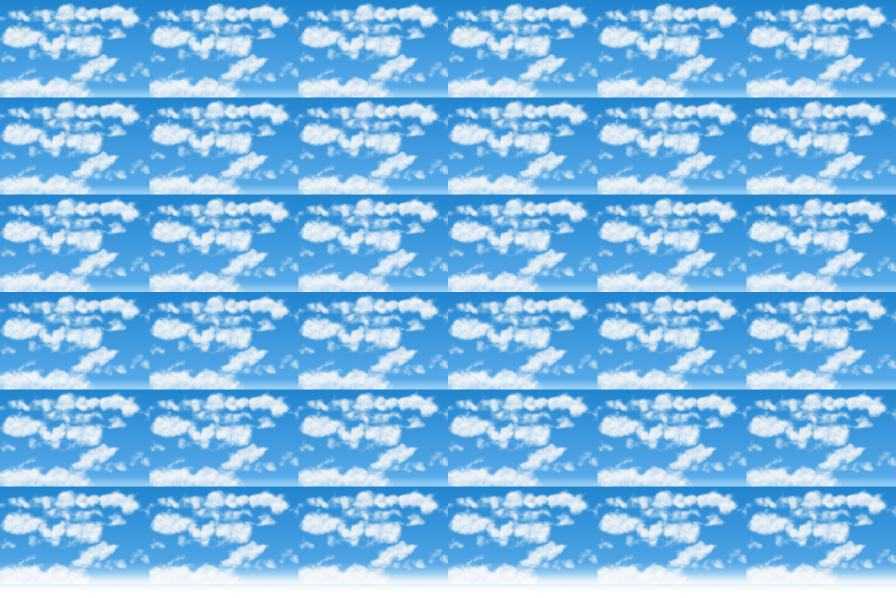
A WebGL 1 fragment shader for this pattern:

```glsl
precision highp float;
// Blue sky tile with billowing white clouds, repeated six by six, fading to white at the foot.

uniform vec2 u_resolution;

const vec2 REPEATS = vec2(6.0, 6.144);
const float TILE_ASPECT = 1.536;
const int PUFFS = 6;

float hash(vec2 p) {
  return fract(sin(dot(p, vec2(127.1, 311.7))) * 43758.5453);
}

float noise(vec2 p) {
  vec2 i = floor(p);
  vec2 f = fract(p);
  f = f * f * (3.0 - 2.0 * f);
  float low = mix(hash(i), hash(i + vec2(1.0, 0.0)), f.x);
  float high = mix(hash(i + vec2(0.0, 1.0)), hash(i + 1.0), f.x);
  return mix(low, high, f.y);
}

float fbm(vec2 p) {
  float sum = 0.0;
  float amplitude = 0.5;
  for (int i = 0; i < 4; i++) {
    sum += amplitude * noise(p);
    p = p * 2.03 + 17.3;
    amplitude *= 0.55;
  }
  return sum;
}

// Row of jittered puffs from a to b; arch lifts its middle, weight sets its thickness.
float bank(vec2 p, vec2 a, vec2 b, float arch, float size, float weight) {
  float field = 0.0;
  for (int i = 0; i < PUFFS; i++) {
    float t = float(i) / float(PUFFS - 1);
    float jitter = hash(vec2(float(i), a.x * 9.0 + a.y * 5.0));
    vec2 center = mix(a, b, t);
    center.y -= arch * 4.0 * t * (1.0 - t) + (jitter - 0.5) * size * 0.5;
    float radius = size * (0.8 + 0.5 * jitter);
    field = max(field, 1.0 - length((p - center) / (radius * vec2(1.5, 1.0))));
  }
  return field * weight;
}

// Cloud thickness in tile space, with y running downward.
float cloudField(vec2 p) {
  // Full banks: upper arch, middle mass, horizon and lower right
  float f = bank(p, vec2(0.70, 0.17), vec2(1.33, 0.19), 0.06, 0.10, 1.25);
  f = max(f, bank(p, vec2(0.16, 0.39), vec2(0.92, 0.47), 0.0, 0.12, 1.25));
  f = max(f, bank(p, vec2(0.10, 0.97), vec2(0.78, 0.98), 0.05, 0.13, 1.35));
  f = max(f, bank(p, vec2(0.84, 0.76), vec2(1.16, 0.60), 0.0, 0.08, 0.95));
  // Thin veils around the banks
  f = max(f, bank(p, vec2(1.28, 0.18), vec2(1.56, 0.24), 0.0, 0.08, 0.75));
  f = max(f, bank(p, vec2(0.02, 0.17), vec2(0.62, 0.18), 0.03, 0.09, 0.66));
  f = max(f, bank(p, vec2(0.55, 0.28), vec2(1.15, 0.30), 0.0, 0.08, 0.70));
  f = max(f, bank(p, vec2(0.36, 0.56), vec2(0.78, 0.55), 0.0, 0.09, 0.55));
  f = max(f, bank(p, vec2(0.98, 0.40), vec2(1.22, 0.38), 0.0, 0.06, 0.75));
  // Loose scraps
  f = max(f, bank(p, vec2(1.42, 0.71), vec2(1.53, 0.74), 0.0, 0.07, 0.70));
  f = max(f, bank(p, vec2(0.05, 0.60), vec2(0.13, 0.59), 0.0, 0.05, 0.60));
  f = max(f, bank(p, vec2(0.24, 0.77), vec2(0.34, 0.73), 0.0, 0.05, 0.60));
  f = max(f, bank(p, vec2(0.62, 0.83), vec2(1.24, 0.79), 0.0, 0.06, 0.62));
  return f;
}

vec3 skyColor(float depth) {
  vec3 zenith = vec3(0.13, 0.52, 0.81);
  vec3 horizon = vec3(0.36, 0.68, 0.92);
  vec3 haze = vec3(0.66, 0.84, 0.96);
  vec3 color = mix(zenith, horizon, depth);
  return mix(color, haze, 0.8 * smoothstep(0.88, 1.0, depth));
}

vec3 tileColor(vec2 q) {
  vec2 p = q * vec2(TILE_ASPECT, 1.0);
  float grain = fbm(p * 9.0);
  float above = fbm((p - vec2(0.015, 0.035)) * 9.0);
  vec2 warp = vec2(noise(p * 14.0 + 5.0), noise(p * 14.0 + 31.0)) - 0.5;
  float field = cloudField(p + warp * 0.06);

  float cover = smoothstep(0.12, 0.80, field + (grain - 0.46) * 1.1);
  cover *= smoothstep(0.0, 0.15, field);
  float light = clamp(0.62 + (grain - above) * 1.6 + (field - 0.5) * 0.4, 0.0, 1.0);
  vec3 cloud = mix(vec3(0.66, 0.80, 0.92), vec3(0.94, 0.96, 0.97), light);
  return mix(skyColor(q.y), cloud, cover * 0.97);
}

vec3 scene(vec2 uv) {
  float down = 1.0 - uv.y;
  vec3 color = tileColor(fract(vec2(uv.x, down) * REPEATS));
  return mix(color, vec3(1.0), smoothstep(0.935, 0.99, down));
}

void main() {
  // Four samples per pixel soften seams and cloud edges
  vec3 color = vec3(0.0);
  for (int y = 0; y < 2; y++) {
    for (int x = 0; x < 2; x++) {
      vec2 offset = vec2(float(x), float(y)) * 0.5 - 0.25;
      color += scene((gl_FragCoord.xy + offset) / u_resolution);
    }
  }
  gl_FragColor = vec4(color * 0.25, 1.0);
}
```
